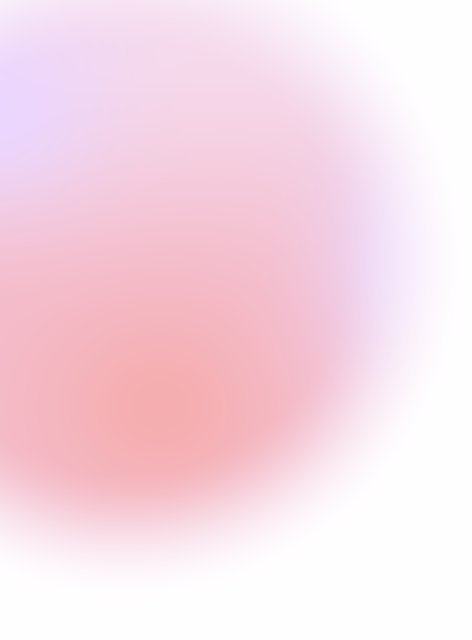
Give the GLSL for this background, as a Shadertoy shader.

```glsl
// Soft blurred disc of coral, rose and lavender light on white.

const vec3 WHITE    = vec3(1.0, 0.997, 1.0);
const vec3 CORAL    = vec3(0.960, 0.680, 0.685);
const vec3 ROSE     = vec3(0.957, 0.735, 0.790);
const vec3 BLUSH    = vec3(0.962, 0.855, 0.925);
const vec3 LAVENDER = vec3(0.920, 0.840, 1.000);
const vec3 LILAC    = vec3(0.925, 0.850, 0.985);

// Elliptical Gaussian falloff: 1 at the centre, 1/e at the given radii.
float glow(vec2 p, vec2 centre, vec2 radii) {
    vec2 d = (p - centre) / radii;
    return exp(-dot(d, d));
}

// Disc coverage with an edge blurred by softness on both sides.
float softDisc(vec2 p, vec2 centre, float radius, float softness) {
    float inside = radius - length(p - centre);
    return smoothstep(-softness, softness, inside);
}

// Colour within the disc: a vertical blend tinted by three glows.
vec3 discColour(vec2 p) {
    vec3 colour = mix(ROSE, BLUSH, smoothstep(0.49, 0.95, p.y));
    colour = mix(colour, CORAL, glow(p, vec2(0.250, 0.365), vec2(0.170, 0.150)));
    colour = mix(colour, LAVENDER, glow(p, vec2(-0.015, 0.830), vec2(0.170, 0.155)));
    return mix(colour, LILAC, 0.9 * glow(p, vec2(0.630, 0.590), vec2(0.137, 0.220)));
}

void mainImage(out vec4 fragColor, in vec2 fragCoord) {
    // Height spans 0 to 1; width follows the aspect ratio.
    vec2 p = fragCoord / iResolution.y;

    float coverage = softDisc(p, vec2(0.195, 0.596), 0.436, 0.108);

    // The thinning rim drifts towards lilac before it fades to white.
    vec3 colour = mix(LILAC, discColour(p), mix(0.55, 1.0, coverage));

    fragColor = vec4(mix(WHITE, colour, coverage), 1.0);
}
```
